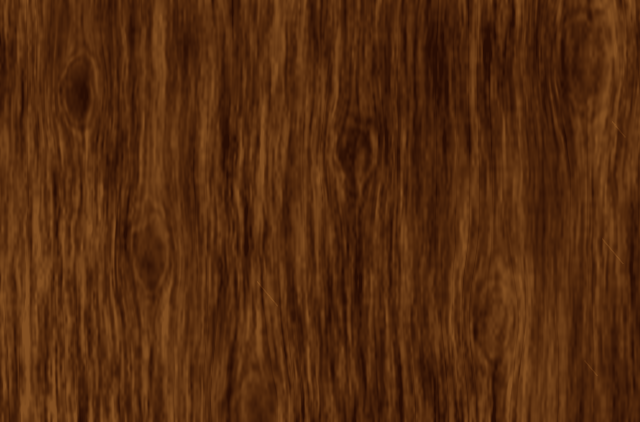
This texture is drawn by a Shadertoy shader. Its source:

```glsl
// Dark walnut boards: vertical wavy grain, oval knots, dark seams and fine pores.
#define DARK vec3(0.205, 0.080, 0.020)
#define MID vec3(0.328, 0.163, 0.047)
#define LIGHT vec3(0.460, 0.268, 0.105)
#define BIAS 0.17
#define CONTRAST 0.52
#define KNOTS 6
#define KNOT_RADIUS 0.056
#define KNOT_STRETCH 2.0
#define SCRATCHES 4
#define BROAD 0.70
#define FINE 1.40

float hash(vec2 p) {
    return fract(sin(dot(p, vec2(127.1, 311.7))) * 43758.5453);
}

// Smooth value noise in -1..1
float noise(vec2 p) {
    vec2 cell = floor(p), f = fract(p);
    f = f * f * (3.0 - 2.0 * f);
    float low = mix(hash(cell), hash(cell + vec2(1, 0)), f.x);
    float high = mix(hash(cell + vec2(0, 1)), hash(cell + vec2(1, 1)), f.x);
    return 2.0 * mix(low, high, f.y) - 1.0;
}

// Thin line where stretched noise crosses zero
float seam(vec2 p, float width) {
    return 1.0 - smoothstep(0.0, width, abs(noise(p)));
}

// Bends the grain round the knots and returns their tone
float knots(inout vec2 grain, vec2 p, float aspect) {
    float tone = 0.0, bend = 0.0;
    float wobble = noise(p * vec2(20.0, 9.0)) + 0.5 * noise(p * vec2(60.0, 25.0));
    for (int i = 0; i < KNOTS; i++) {
        float id = float(i);
        float pick = hash(vec2(id, 4.7));
        vec2 center = vec2((id + 0.2 + 0.6 * pick) / float(KNOTS) * aspect,
                           fract(0.78 + id * 0.618));
        float radius = KNOT_RADIUS * mix(0.6, 1.1, hash(vec2(id, 9.2)));
        vec2 d = (p - center) / (radius * vec2(1.0, KNOT_STRETCH));
        float dist = length(d) + 0.22 * wobble;
        bend -= 0.7 * d.x * radius * exp(-0.45 * dot(d, d));
        float band = smoothstep(0.5, 0.9, dist) * (1.0 - smoothstep(1.0, 2.0, dist));
        float ring = sin(dist * 13.0 + 6.0 * pick + wobble);
        tone += band * (0.5 * ring - 0.1);
        tone -= mix(0.4, 1.2, pick) * (1.0 - smoothstep(0.2, 1.2, dist));
    }
    grain.x += bend;
    return tone;
}

// Faint diagonal scratches
float scratches(vec2 p, float aspect) {
    float mark = 0.0;
    for (int i = 0; i < SCRATCHES; i++) {
        float id = float(i);
        vec2 start = vec2(hash(vec2(id, 1.3)) * aspect, hash(vec2(id, 2.9)));
        vec2 along = vec2(0.05, -0.06) * mix(0.5, 1.0, hash(vec2(id, 6.1)));
        vec2 d = p - start;
        float t = clamp(dot(d, along) / dot(along, along), 0.0, 1.0);
        mark += 1.0 - smoothstep(0.0006, 0.0028, length(d - along * t));
    }
    return mark;
}

void mainImage(out vec4 fragColor, in vec2 fragCoord) {
    vec2 p = fragCoord / iResolution.y;
    float aspect = iResolution.x / iResolution.y;

    // Grain coordinates, bent by knots and small waves
    vec2 grain = p;
    float tone = BIAS / CONTRAST + knots(grain, p, aspect);
    grain.x += 0.010 * noise(p * vec2(6.0, 3.5)) + 0.0025 * noise(p * vec2(34.0, 17.0));

    // Broad stains and streaks
    float broad = 0.9 * noise(p * vec2(6.0, 2.6) + 17.0);
    broad += 0.9 * noise(grain * vec2(14.0, 0.9) + 31.0);
    broad += 1.0 * noise(grain * vec2(34.0, 1.7) + 53.0);
    tone += BROAD * broad;

    // Fine fibres and pores, stronger in some strips
    float strength = 1.0 + 0.4 * noise(grain * vec2(7.0, 2.0) + 71.0);
    float fine = 0.75 * noise(grain * vec2(75.0, 4.5) + 5.0);
    fine += 0.85 * noise(grain * vec2(128.0, 9.0) + 91.0);
    fine += 0.65 * noise(grain * vec2(190.0, 24.0) + 29.0);
    fine += 0.40 * noise(p * vec2(165.0, 70.0) + 43.0);
    tone += FINE * strength * fine;

    // Dark seams
    float broken = smoothstep(-0.3, 0.6, noise(grain * vec2(11.0, 3.0) + 23.0));
    tone -= 1.3 * broken * seam(grain * vec2(19.0, 0.8) + 11.0, 0.12);
    tone -= 0.6 * seam(grain * vec2(42.0, 1.6) + 37.0, 0.16);
    tone += 1.0 * scratches(p, aspect);

    // Tone to colour
    tone *= CONTRAST;
    vec3 color = MID + (LIGHT - MID) * clamp(tone, 0.0, 1.4)
                     + (DARK - MID) * clamp(-tone, 0.0, 1.35);
    fragColor = vec4(color, 1.0);
}
```
